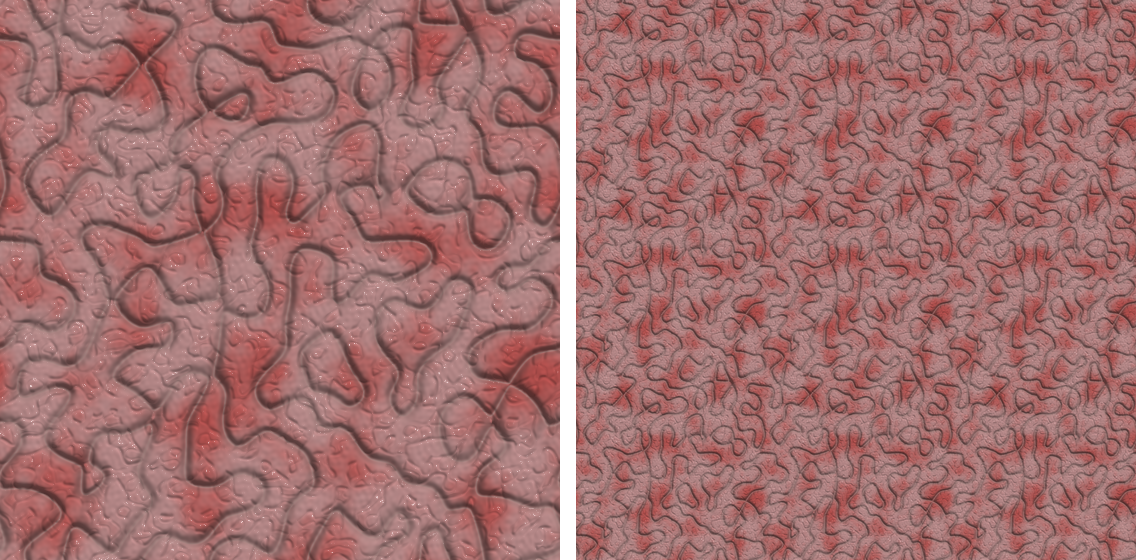
Left, the tile; right, the same tile 3 across and 3 down.
Write a three.js fragment shader that draws this texture.

```glsl
// Wet, folded organic tissue: winding creases, fine wrinkles and glossy sparkles.
varying vec2 vUv;

#define FLESH_PALE  vec3(0.715, 0.535, 0.535)
#define FLESH_RED   vec3(0.695, 0.310, 0.300)
#define CREASE_GREY vec3(0.630, 0.510, 0.495)
#define SPARKLE     vec3(1.000, 0.920, 0.920)
#define LIGHT       vec3(0.300, 0.700, 0.650)
#define FOLD_WIDTH  0.0062
#define FOLD_DEPTH  0.95
#define WRINKLE_DEPTH 0.46
#define CRINKLE_DEPTH 0.24
#define GRAIN_DEPTH 0.0008
#define GLOSS       0.80
#define WAVES 18

const float TAU = 6.2831853;

float hash(float n) {
  return fract(sin(n * 12.9898) * 43758.547);
}

// Layered sines with whole wave numbers, so the field wraps.
// Returns the value (unit variance) and its gradient.
vec3 waveField(vec2 p, float low, float high, float seed) {
  vec3 sum = vec3(0.0);
  for (int i = 0; i < WAVES; i++) {
    float id = float(i) + seed * 31.0;
    float angle = 1.9416 * float(i) + seed;
    float radius = mix(low, high, hash(id));
    vec2 k = floor(radius * vec2(cos(angle), sin(angle)) + 0.5);
    float phase = TAU * (dot(k, p) + hash(id + 0.37));
    sum += vec3(sin(phase), TAU * k * cos(phase));
  }
  return sum * sqrt(2.0 / float(WAVES));
}

// Approximate signed distance to the zero contour of a field.
float contourDistance(vec3 field) {
  return field.x / (length(field.yz) + 1.0);
}

// Surface tilt beside a groove that follows the zero contour.
vec2 grooveTilt(vec3 field, float width) {
  float q = contourDistance(field) / width;
  float wall = q * exp(0.5 - 0.5 * q * q);
  float dome = 0.3 * q / (1.0 + abs(q)) * exp(-abs(q) * 0.3);
  return -(wall + dome) * field.yz / (length(field.yz) + 1.0);
}

// Soft line mask around the zero contour.
float lineMask(vec3 field, float width) {
  float q = contourDistance(field) / width;
  return exp(-q * q);
}

// Diffuse light relative to a flat surface.
float diffuse(vec2 tilt) {
  vec3 normal = normalize(vec3(tilt, 1.0));
  return max(dot(normal, LIGHT), 0.0) / LIGHT.z;
}

void main() {
  vec2 p = vUv;
  vec3 folds    = waveField(p, 3.0, 11.0, 1.0);
  vec3 wrinkles = waveField(p, 12.0, 25.0, 2.0);
  vec3 crinkles = waveField(p, 26.0, 44.0, 3.0);
  vec3 grain    = waveField(p, 52.0, 92.0, 4.0);
  vec3 blood    = waveField(p, 2.0, 8.0, 5.0);

  // Relief: wrinkles fade in and out so that they break into short arcs.
  float foldFade = mix(0.5, 1.0, smoothstep(-1.2, 0.6, blood.x + 0.3 * wrinkles.x));
  float wrinkleFade = smoothstep(-1.3, 0.9, crinkles.x);
  float crinkleFade = smoothstep(-0.6, 1.2, wrinkles.x);
  vec2 tilt = FOLD_DEPTH * foldFade * grooveTilt(folds, FOLD_WIDTH);
  tilt += WRINKLE_DEPTH * wrinkleFade * grooveTilt(wrinkles, FOLD_WIDTH * 0.42);
  tilt += CRINKLE_DEPTH * crinkleFade * grooveTilt(crinkles, FOLD_WIDTH * 0.35);
  vec2 grainTilt = -GRAIN_DEPTH * grain.yz;

  // Flesh colour: soft red patches with a little mottling.
  float redness = smoothstep(-1.5, 3.1, blood.x + 0.25 * wrinkles.x + 0.15 * crinkles.x);
  vec3 color = mix(FLESH_PALE, FLESH_RED, redness);

  // Grey film in the bed of each fold, darkened walls around it.
  float bed = lineMask(folds, FOLD_WIDTH * 0.45);
  float hollow = lineMask(folds, FOLD_WIDTH * 1.9);
  color = mix(color, CREASE_GREY, max(0.75 * bed, 0.35 * hollow));
  float occlusion = 1.0 - foldFade * (0.22 * hollow - 0.17 * bed);
  occlusion *= 1.0 - 0.11 * wrinkleFade * lineMask(wrinkles, FOLD_WIDTH * 0.4);
  color *= occlusion * (0.61 + 0.36 * diffuse(tilt + 0.2 * grainTilt));

  // Wet sparkles where the fine relief mirrors the light.
  vec2 mirrorTilt = LIGHT.xy / (1.0 + LIGHT.z);
  vec2 miss = tilt + grainTilt - mirrorTilt;
  float wetness = smoothstep(-0.3, 1.5, wrinkles.x * 0.7 - blood.x * 0.4 + 0.4);
  float sparkle = exp(-dot(miss, miss) * 110.0) * wetness * (1.0 - 0.6 * hollow);
  color = mix(color, SPARKLE, GLOSS * sparkle);

  gl_FragColor = vec4(color, 1.0);
}
```
